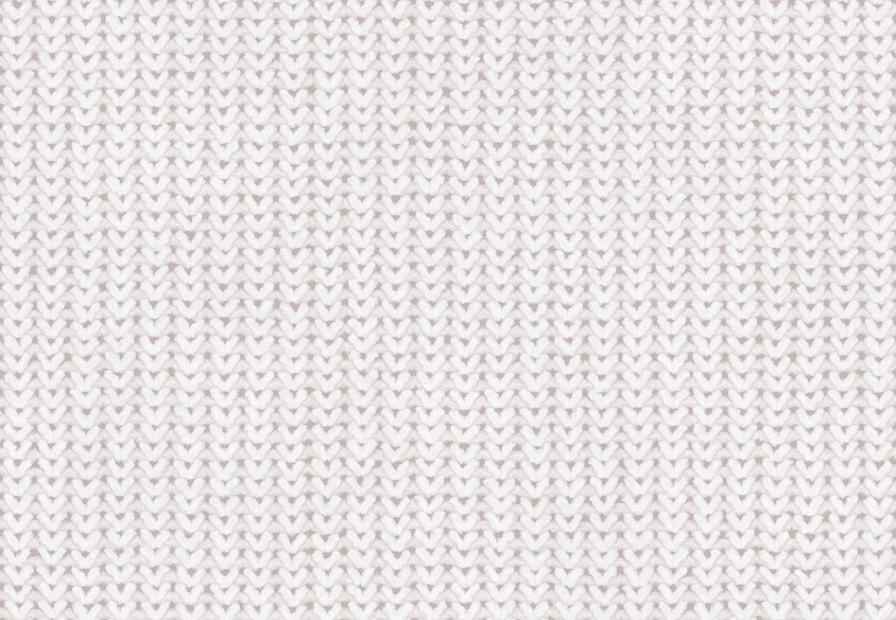
This texture is drawn by a Shadertoy shader. Its source:

```glsl
const vec2 REPEATS = vec2(26.0, 35.0);   // stitches across and down
const float ROW = 0.514;                 // row height in column widths
const vec3 GAP = vec3(0.770, 0.727, 0.717);
const vec3 SHADE = vec3(0.850, 0.820, 0.820);
const vec3 YARN = vec3(0.912, 0.893, 0.891);
const vec3 LIGHT = vec3(0.958, 0.954, 0.954);

float hash(vec2 p) {
    return fract(sin(dot(p, vec2(127.1, 311.7))) * 43758.5453);
}

float noise(vec2 p) {
    vec2 i = floor(p), f = fract(p);
    f = f * f * (3.0 - 2.0 * f);
    return mix(mix(hash(i), hash(i + vec2(1, 0)), f.x),
               mix(hash(i + vec2(0, 1)), hash(i + vec2(1, 1)), f.x), f.y);
}

// Signed pair of noise values for displacing a point
vec2 wobble(vec2 p) {
    return vec2(noise(p), noise(p + 40.0)) - 0.5;
}

// Relative height of a rounded strand: 1 on its axis, 0 at its edge
float strand(vec2 p, vec2 a, vec2 b, float radius) {
    vec2 d = b - a;
    float t = clamp(dot(p - a, d) / dot(d, d), 0.0, 1.0);
    return 1.0 - length(p - a - d * t) / radius;
}

// Columns of mirrored strand pairs; x = height, y = fibre grain
vec2 stitches(vec2 p, vec2 a, vec2 b, float radius, float seed) {
    float column = floor(p.x);
    p.y += 0.08 * (hash(vec2(column, seed)) - 0.5);
    float row = floor(p.y / ROW);
    vec2 best = vec2(-9.0, 0.5);
    for (int k = -1; k <= 1; k++) {
        vec2 id = vec2(column, row + float(k));
        vec2 jitter = vec2(hash(id + seed), hash(id + seed + 17.3)) - 0.5;
        vec2 q = p - vec2(id.x + 0.5, (id.y + 0.5) * ROW) - 0.06 * jitter;
        float side = step(0.0, q.x);
        q.x = abs(q.x);
        float size = radius * (0.88 + 0.22 * hash(id + side * 5.7 + seed));
        float h = strand(q, a, b, size);
        if (h > best.x) {
            vec2 along = normalize(b - a);
            vec2 fibre = vec2(dot(q, along), dot(q, vec2(-along.y, along.x)));
            best = vec2(h, noise(fibre * vec2(8.0, 20.0) + id * 7.3 + side * 31.0));
        }
    }
    return best;
}

void mainImage(out vec4 fragColor, in vec2 fragCoord) {
    vec2 p = fragCoord / iResolution.xy * REPEATS * vec2(1.0, ROW);

    // Uneven knitting tension and fuzzy yarn outlines
    p += 0.10 * wobble(p * 0.45);
    vec2 fuzzy = p + 0.07 * wobble(p * 7.0) + 0.05 * wobble(p * 15.0);

    // Recessed loops between the columns
    vec2 back = stitches(fuzzy + vec2(0.5, 0.12), vec2(0.03, 0.06), vec2(0.28, -0.08), 0.155, 3.0);
    vec3 loopColor = mix(SHADE, YARN, smoothstep(0.0, 0.45, back.x));
    loopColor = mix(loopColor, LIGHT, 0.45 * smoothstep(0.4, 0.9, back.x));
    loopColor += 0.05 * (back.y - 0.5);
    vec3 color = mix(GAP, loopColor, smoothstep(-0.2, 0.2, back.x));

    // Raised V stitches with a soft contact shadow
    vec2 front = stitches(fuzzy, vec2(0.06, -0.15), vec2(0.285, 0.155), 0.158, 11.0);
    color *= 1.0 - 0.03 * smoothstep(-0.5, 0.0, front.x);
    vec3 knitColor = mix(SHADE, YARN, smoothstep(-0.1, 0.2, front.x));
    knitColor = mix(knitColor, LIGHT, smoothstep(0.1, 0.6, front.x));
    knitColor += 0.04 * (front.y - 0.5);
    color = mix(color, knitColor, smoothstep(-0.2, 0.18, front.x));

    // Fine fluff and broad tonal drift
    color += 0.02 * (noise(p * 20.0) - 0.5);
    color += 0.012 * (noise(p * 0.3 + 9.0) - 0.5);
    fragColor = vec4(clamp(color, 0.0, 1.0), 1.0);
}
```
